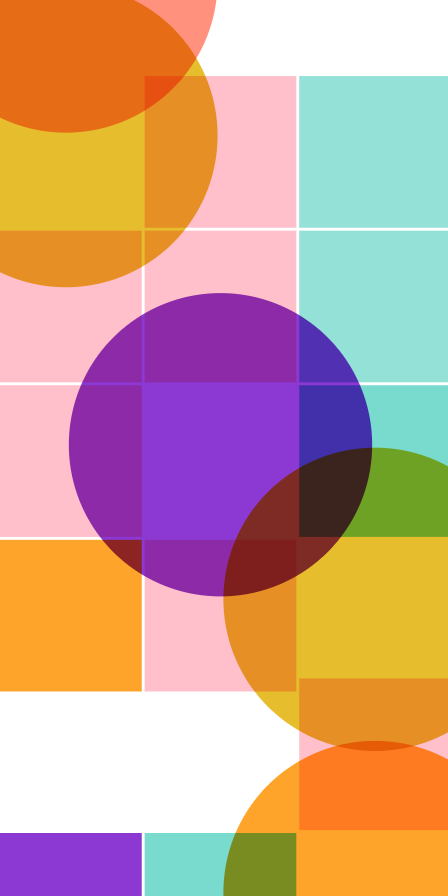
Give the GLSL for this background, as a Shadertoy shader.

```glsl
// Flat geometric print: a grid of square tiles overlaid with large discs.
// Each shape is a distance function inked onto white paper by multiplying,
// so overlaps darken. Two tile blocks share one pitch but start at different heights.

const float PITCH = 0.34505;        // tile spacing, in canvas widths
const float HALF_TILE = 0.16927;
const float RADIUS = 0.33854;
const float DISC_LIFT = 0.03646;    // discs sit slightly above tile centres
const vec2 UPPER = vec2(0.1471, 1.6609);  // centre of the first tile of each block
const vec2 LOWER = vec2(0.1471, 0.3164);

const vec3 WHITE  = vec3(1.0);
const vec3 PINK   = vec3(1.0, 0.753, 0.796);
const vec3 TEAL   = vec3(0.475, 0.855, 0.808);
const vec3 MINT   = vec3(0.580, 0.882, 0.843);
const vec3 ORANGE = vec3(1.0, 0.643, 0.165);
const vec3 PURPLE = vec3(0.549, 0.220, 0.824);
const vec3 YELLOW = vec3(0.902, 0.745, 0.176);
const vec3 SALMON = vec3(1.0, 0.569, 0.490);

const vec3 UPPER_INKS[12] = vec3[12](
    WHITE,  PINK,  MINT,
    PINK,   PINK,  MINT,
    PINK,   WHITE, TEAL,
    ORANGE, PINK,  WHITE);
const vec3 LOWER_INKS[6] = vec3[6](
    WHITE,  WHITE, PINK,
    PURPLE, TEAL,  WHITE);

float coverage(float dist, float pixel) {
    return clamp(0.5 - dist / pixel, 0.0, 1.0);
}

float squareDist(vec2 p, float halfSide) {
    vec2 d = abs(p) - halfSide;
    return max(d.x, d.y);
}

// Centre of a grid place; rows count downwards
vec2 place(vec2 origin, vec2 cell) {
    return origin + cell * vec2(PITCH, -PITCH);
}

vec3 tile(vec2 p, vec2 origin, int index, vec3 ink, float pixel) {
    vec2 centre = place(origin, vec2(index % 3, index / 3));
    return mix(WHITE, ink, coverage(squareDist(p - centre, HALF_TILE), pixel));
}

vec3 disc(vec2 p, vec2 origin, vec2 cell, vec3 ink, float pixel) {
    vec2 centre = place(origin, cell) + vec2(0.0, DISC_LIFT);
    return mix(WHITE, ink, coverage(length(p - centre) - RADIUS, pixel));
}

void mainImage(out vec4 fragColor, in vec2 fragCoord) {
    vec2 p = fragCoord / iResolution.xy * vec2(1.0, 2.0);
    float pixel = 1.0 / iResolution.x;
    vec3 color = WHITE;

    // Tiles
    for (int i = 0; i < 12; i++) color *= tile(p, UPPER, i, UPPER_INKS[i], pixel);
    for (int i = 0; i < 6; i++)  color *= tile(p, LOWER, i, LOWER_INKS[i], pixel);

    // Discs
    color *= disc(p, UPPER, vec2(0.0, -1.0), SALMON, pixel);
    color *= disc(p, UPPER, vec2(0.0, 0.0), YELLOW, pixel);
    color *= disc(p, UPPER, vec2(1.0, 2.0), PURPLE, pixel);
    color *= disc(p, UPPER, vec2(2.0, 3.0), YELLOW, pixel);
    color *= disc(p, LOWER, vec2(2.0, 1.0), ORANGE, pixel);

    fragColor = vec4(color, 1.0);
}
```
